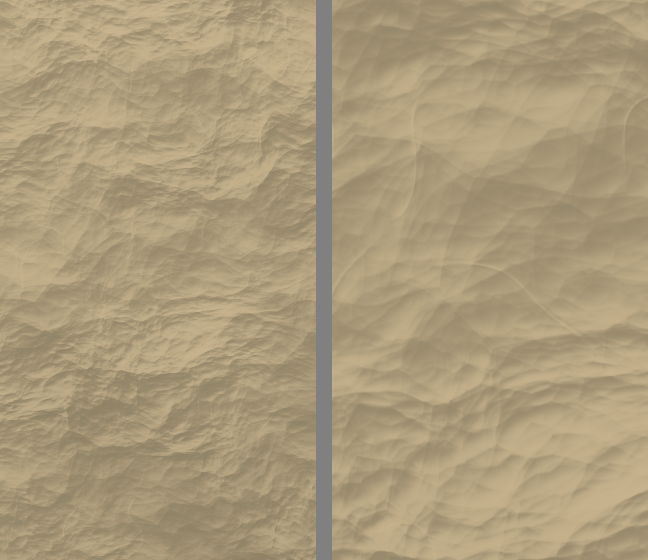
Left, the full canvas; right, a detail of the centre.
Give the GLSL for this texture, as a Shadertoy shader.

```glsl
// Crumpled kraft paper: folded facets and creases lit from above.

const vec3 PAPER_MID = vec3(0.673, 0.607, 0.477);
const vec3 PAPER_RANGE = vec3(0.073, 0.064, 0.052);
const vec2 LIGHT_DIR = vec2(-0.45, 0.89);
const float SAMPLE_STEP = 0.0015;

vec2 hash2(vec2 cell) {
    vec3 q = fract(cell.xyx * vec3(0.1031, 0.1030, 0.0973));
    q += dot(q, q.yzx + 33.33);
    return fract((q.xx + q.yz) * q.zy);
}

mat2 rotation(float angle) {
    float c = cos(angle), s = sin(angle);
    return mat2(c, s, -s, c);
}

float cornerSlope(vec2 cell, vec2 offset) {
    float angle = 6.2832 * hash2(cell).x;
    return dot(vec2(cos(angle), sin(angle)), offset);
}

float gradientNoise(vec2 p) {
    vec2 i = floor(p), f = fract(p);
    vec2 u = f * f * f * (f * (f * 6.0 - 15.0) + 10.0);
    vec2 e = vec2(1.0, 0.0);
    float low = mix(cornerSlope(i, f), cornerSlope(i + e, f - e), u.x);
    float high = mix(cornerSlope(i + e.yx, f - e.yx), cornerSlope(i + 1.0, f - 1.0), u.x);
    return mix(low, high, u.y);
}

vec2 warp(vec2 p, float freq, float amount) {
    return p + amount * vec2(gradientNoise(p * freq + 7.3), gradientNoise(p * freq + 41.7));
}

// Squared distance to the nearest site: shallow bowls meeting in sharp folds
float facets(vec2 p) {
    vec2 i = floor(p), f = fract(p);
    float nearest = 4.0;
    for (int y = -1; y <= 1; y++) {
        for (int x = -1; x <= 1; x++) {
            vec2 cell = vec2(x, y);
            vec2 r = cell + hash2(i + cell) - f;
            nearest = min(nearest, dot(r, r));
        }
    }
    return nearest;
}

// Thin fold along the zero line of a noise field, broken into pieces
float crease(vec2 p, float freq, float width) {
    float dist = abs(gradientNoise(p * freq)) / freq;
    float present = smoothstep(0.0, 0.3, gradientNoise(p * freq * 1.3 + 63.0));
    return present * exp(-dist / width);
}

float creases(vec2 p) {
    vec2 q = warp(p, 9.0, 0.022);
    float large = crease(rotation(0.5) * q * vec2(1.0, 0.8), 3.3, 0.0035);
    float small = crease(rotation(-0.8) * q + 9.0, 6.5, 0.0028);
    return large + 0.8 * small;
}

float paperHeight(vec2 p) {
    vec2 q = warp(warp(p, 2.3, 0.08), 9.0, 0.022) * vec2(0.85, 1.15);
    float busy = 0.7 + 0.8 * smoothstep(-0.35, 0.35, gradientNoise(p * 2.6 + 19.0));
    float height = 0.0;
    float freq = 3.6;
    float slope = 0.66;
    for (int k = 0; k < 5; k++) {
        float layer = float(k);
        vec2 s = rotation(0.6 * sin(layer * 2.4 + 0.6)) * q * freq + layer * 17.1;
        float ridge = -abs(gradientNoise(s * 0.9 + 5.0));
        float detail = k < 2 ? 1.0 : busy;
        height += detail * slope / freq * (0.8 * facets(s) + 0.6 * ridge);
        freq *= 1.85;
        slope *= 0.9;
    }
    return height + 0.0045 * creases(p);
}

// Positive where the sheet faces the light
float relief(vec2 p, vec2 light, float eps) {
    return (paperHeight(p - light * eps) - paperHeight(p + light * eps)) / (2.0 * eps);
}

// Broad falloff from the bright top to the dim lower right
float ambient(vec2 p, float aspect) {
    float fall = 1.25 * (p.y / aspect - 0.5) - 0.35 * (p.x - 0.5);
    return fall + 0.8 * gradientNoise(p * 2.1 + 3.0);
}

float softLimit(float x, float limit) {
    return x / sqrt(1.0 + x * x / (limit * limit));
}

void mainImage(out vec4 fragColor, in vec2 fragCoord) {
    vec2 p = fragCoord / iResolution.x;
    float aspect = iResolution.y / iResolution.x;

    float shade = softLimit(0.88 * relief(p, LIGHT_DIR, SAMPLE_STEP), 1.9);
    float glint = 0.55 * creases(p);
    float fibre = 0.1 * gradientNoise(p * vec2(110.0, 150.0));
    float tone = softLimit(shade + glint + ambient(p, aspect) + fibre - 0.06, 2.2);

    fragColor = vec4(PAPER_MID + PAPER_RANGE * tone, 1.0);
}
```
